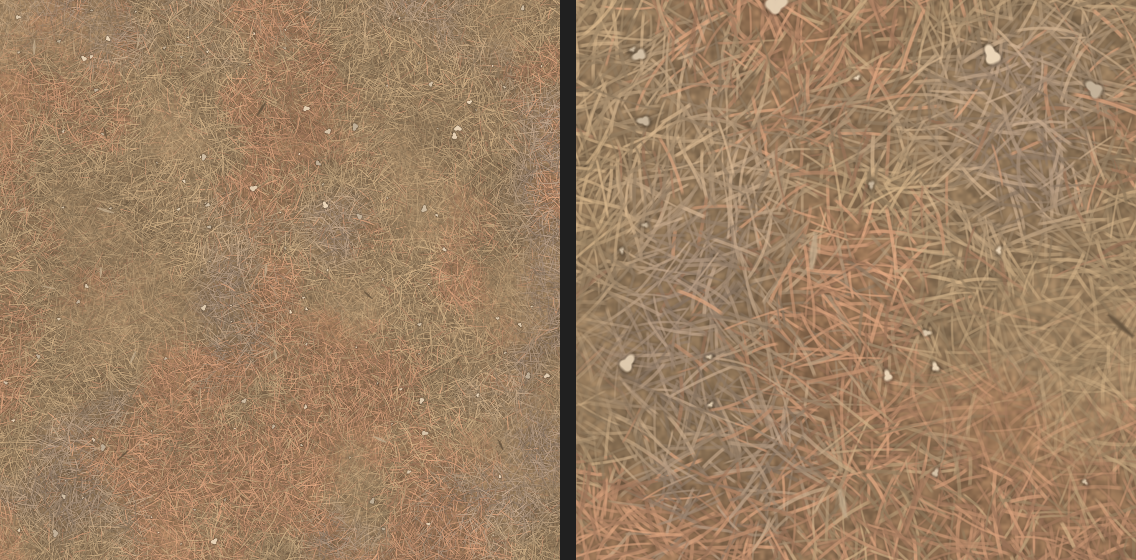
Left: the whole. Right: its middle third, enlarged.
A three.js fragment shader for this texture:

```glsl
// Dry ground matted with fine dead grass, with pale grit and a few wood chips.
// Layers of jittered grid cells each paint one thin bent blade over grainy soil;
// slow noise shifts the blades between straw, rust and ash.

#define LAYERS 17
#define BLADE_WIDTH 0.00085
#define BLADE_OPACITY 0.72
#define SOFTNESS 0.0011
#define ANGLE_SPREAD 2.7
#define EXPOSURE 1.02
#define SOIL vec3(0.555, 0.455, 0.340)
#define STRAW vec3(0.655, 0.553, 0.420)
#define RUST vec3(0.700, 0.520, 0.400)
#define ASH vec3(0.620, 0.530, 0.450)
#define GRIT vec3(0.880, 0.800, 0.690)

varying vec2 vUv;

vec4 hash4(vec2 p) {
  vec4 q = fract(p.xyxy * vec4(0.1031, 0.1030, 0.0973, 0.1099));
  q += dot(q, q.wzxy + 33.33);
  return fract((q.xxyz + q.yzzw) * q.zywx);
}

float noise(vec2 p) {
  vec2 i = floor(p), f = fract(p);
  f = f * f * (3.0 - 2.0 * f);
  float low = mix(hash4(i).x, hash4(i + vec2(1.0, 0.0)).x, f.x);
  float high = mix(hash4(i + vec2(0.0, 1.0)).x, hash4(i + 1.0).x, f.x);
  return mix(low, high, f.y);
}

float fbm(vec2 p) {
  float sum = 0.0, gain = 0.5;
  for (int i = 0; i < 4; i++) {
    sum += gain * noise(p);
    p = p * 2.03 + 19.7;
    gain *= 0.5;
  }
  return sum / 0.9375;
}

vec2 rotate(vec2 p, float a) {
  float c = cos(a), s = sin(a);
  return vec2(c * p.x + s * p.y, c * p.y - s * p.x);
}

// Slowly turning direction that combs neighbouring blades into tufts
float combAngle(vec2 p) {
  return 0.5 + 1.1 * sin(9.0 * p.x + 3.0 * sin(7.0 * p.y)) + 0.9 * sin(13.0 * p.y - 5.0 * p.x);
}

// One layer of blades, one per cell, each with a faint contact shadow
vec3 paintBlades(vec3 col, vec2 uv, float layer, float rust, float ash, float opacity) {
  float cells = 27.0 + 22.0 * fract(layer * 0.618);
  vec2 shift = vec2(layer * 0.37, layer * 0.71);
  vec2 p = uv * cells + shift;
  for (int y = -1; y <= 1; y++) {
    for (int x = -1; x <= 1; x++) {
      vec2 id = floor(p) + vec2(float(x), float(y));
      vec4 r = hash4(id + layer * 61.0 + 7.0);
      vec4 s = hash4(id + layer * 43.0 + 211.0);
      vec2 centre = id + r.xy;
      float angle = combAngle((centre - shift) / cells) + (r.z - 0.5) * ANGLE_SPREAD;
      vec2 d = rotate(p - centre, angle);
      float halfLength = mix(0.4, 0.9, r.w);
      d.y += (s.x - 0.5) * 0.4 * (d.x * d.x - 0.2);
      float along = abs(d.x) / halfLength;
      float dist = abs(d.y) / cells;
      float width = BLADE_WIDTH * mix(0.6, 1.35, s.y);
      float ends = 1.0 - smoothstep(0.75, 1.0, along);
      float shadow = ends * (1.0 - smoothstep(width, width * 3.5, dist));
      float blade = ends * (1.0 - smoothstep(width - 0.5 * SOFTNESS, width + 0.5 * SOFTNESS, dist));
      vec3 tint = s.z < 0.06 + 0.7 * rust ? RUST : mix(STRAW, ASH, ash);
      col *= 1.0 - 0.05 * shadow * opacity;
      col = mix(col, tint * mix(0.82, 1.27, s.w), blade * opacity);
    }
  }
  return col;
}

// Sparse slivers of wood, pale or dark
vec3 paintChips(vec3 col, vec2 uv) {
  vec2 p = uv * 7.0, id = floor(p);
  vec4 r = hash4(id + 503.0), s = hash4(id + 709.0);
  vec2 d = rotate((p - id - mix(vec2(0.25), vec2(0.75), r.xy)) / 7.0, r.z * 6.283);
  float halfLength = mix(0.006, 0.017, s.x);
  float width = mix(0.0013, 0.0026, s.y) * (1.0 - 0.6 * abs(d.x) / halfLength);
  float dist = max(abs(d.x) - halfLength, abs(d.y) - width);
  float mask = step(r.w, 0.38) * (1.0 - smoothstep(-SOFTNESS, SOFTNESS, dist));
  vec3 wood = s.z < 0.3 ? SOIL * 0.72 : mix(STRAW, GRIT, 0.5);
  return mix(col, wood * (0.94 + 0.12 * noise(d * vec2(200.0, 900.0))), mask * 0.85);
}

// Small angular pale stones, each inside its own cell
vec3 paintGrit(vec3 col, vec2 uv, float cells, float share) {
  vec2 p = uv * cells, id = floor(p);
  vec4 r = hash4(id + cells * 13.0), s = hash4(id + cells * 29.0);
  vec2 d = rotate((p - id - mix(vec2(0.2), vec2(0.8), r.xy)) / cells, s.x * 6.283);
  float radius = mix(0.0014, 0.0056, s.y * s.y);
  float facets = 1.0 + 0.2 * cos(3.0 * atan(d.y, d.x + 0.00001) + s.z * 6.0);
  float dist = length(d * vec2(0.85, 1.3)) - radius * facets;
  float present = step(r.z, share);
  col *= 1.0 - 0.22 * present * (1.0 - smoothstep(0.0, 0.003, dist));
  float mask = present * (1.0 - smoothstep(-SOFTNESS, SOFTNESS, dist));
  return mix(col, GRIT * mix(0.86, 1.08, s.w), mask * 0.95);
}

void main() {
  // Slow patches of hue, brightness and wear
  float rust = smoothstep(0.46, 0.72, fbm(vUv * 6.0 + 3.1) + 0.08 * (0.5 - vUv.y));
  float ash = smoothstep(0.48, 0.75, fbm(vUv * 5.0 + 41.0));
  float wear = smoothstep(0.50, 0.72, fbm(vUv * 6.5 + 87.0));
  float opacity = BLADE_OPACITY * (1.0 - 0.45 * wear);

  // Grainy soil, then the mat of blades
  float grain = noise(vUv * 340.0) - 0.5;
  vec3 col = mix(SOIL, SOIL * vec3(1.05, 0.98, 0.96), rust);
  col *= 0.97 + 0.10 * wear + 0.20 * grain + 0.16 * (noise(vUv * 130.0) - 0.5);
  for (int i = 0; i < LAYERS; i++) {
    col = paintBlades(col, vUv, float(i) + 1.0, rust, ash, opacity);
  }
  col *= EXPOSURE * (1.0 + 0.16 * (fbm(vUv * 9.0 + 17.0) - 0.5) + 0.07 * grain);

  // Loose debris on top
  col = paintChips(col, vUv);
  col = paintGrit(col, vUv, 15.0, 0.26);
  col = paintGrit(col, vUv, 23.0, 0.10);
  gl_FragColor = vec4(clamp(col, 0.0, 1.0), 1.0);
}
```
